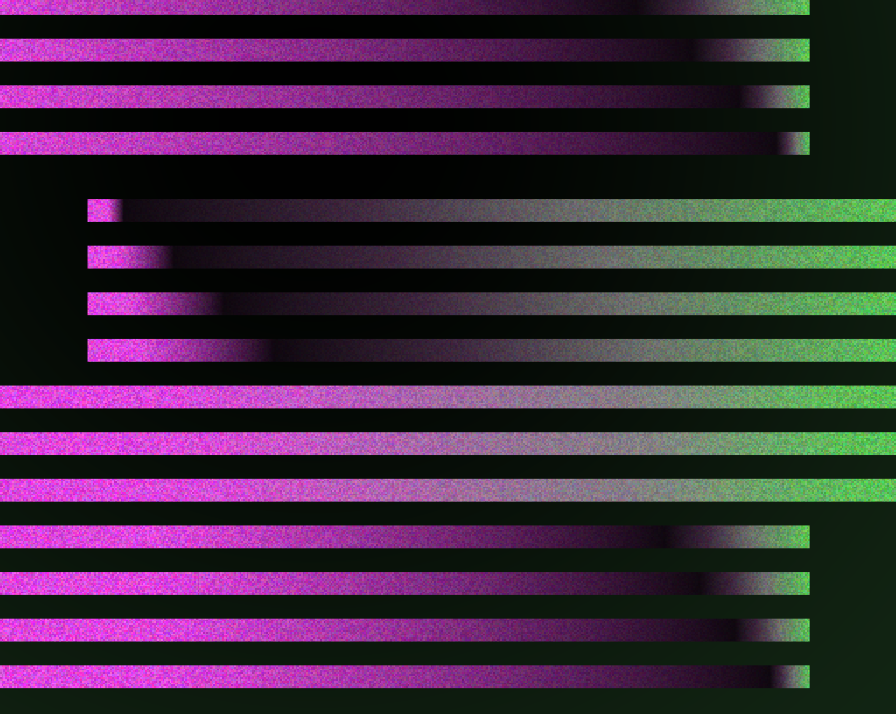
This background is drawn by a Shadertoy shader. Its source:

```glsl
// Horizontal neon bars on a near-black green field, fading magenta to dark to green.
// Each bar's row index picks its extent and the place where its colour sinks into
// the dark; a hashed colour grain roughens the bars.

const vec3 MAGENTA = vec3(0.87, 0.28, 0.87);
const vec3 DARK    = vec3(0.06, 0.03, 0.06);
const vec3 PLUM    = vec3(0.24, 0.15, 0.24);
const vec3 GREY    = vec3(0.42, 0.43, 0.42);
const vec3 GREEN   = vec3(0.36, 0.76, 0.34);

// Sine-free hash giving three values in 0..1
vec3 hash32(vec2 p) {
    vec3 q = fract(p.xyx * vec3(0.1031, 0.1030, 0.0973));
    q += dot(q, q.yxz + 33.33);
    return fract((q.xxy + q.yzz) * q.zyx);
}

// Magenta sinks to dark between start and dip, then rises to green at finish
vec3 dippedRamp(float x, float start, float dip, float finish) {
    float fall = clamp((x - start) / (dip - start), 0.0, 1.0);
    float rise = clamp((x - dip) / (finish - dip), 0.0, 1.0);
    vec3 col = mix(MAGENTA, DARK, pow(fall, 1.2));
    col = mix(col, PLUM, clamp(rise / 0.3, 0.0, 1.0));
    col = mix(col, GREY, clamp((rise - 0.3) / 0.3, 0.0, 1.0));
    return mix(col, GREEN, clamp((rise - 0.6) / 0.4, 0.0, 1.0));
}

// Magenta passes through grey to green without a dip
vec3 fullRamp(float x) {
    vec3 col = mix(MAGENTA, vec3(0.52, 0.48, 0.52), smoothstep(0.12, 0.74, x));
    return mix(col, GREEN, smoothstep(0.66, 1.0, x));
}

void mainImage(out vec4 fragColor, in vec2 fragCoord) {
    vec2 uv = fragCoord / iResolution.xy;
    uv.y = 1.0 - uv.y;
    vec2 pixel = 1.0 / iResolution.xy;

    // Background: dark pool in the upper left, green towards the lower right
    float away = length((uv - vec2(0.35, 0.17)) * vec2(1.25, 1.0));
    vec3 col = mix(vec3(0.002, 0.004, 0.002), vec3(0.07, 0.145, 0.075),
                   smoothstep(0.05, 1.25, away));

    // Row index within the upper group or the lower group
    bool upper = uv.y < 0.25;
    float firstRow = upper ? 0.0049 : 0.2948;
    float row = clamp(floor((uv.y - firstRow) / 0.0653 + 0.5), 0.0, upper ? 3.0 : 10.0);
    float offset = abs(uv.y - firstRow - row * 0.0653);

    // Extent and colour of the bar
    float left = -1.0, right = 2.0;
    vec3 bar;
    if (upper) {
        right = 0.9036;
        bar = dippedRamp(uv.x, -0.05, 0.71 + 0.0677 * row - 0.0052 * row * row, right);
    } else if (row < 3.5) {
        left = 0.0977;
        bar = dippedRamp(uv.x, 0.12 + 0.01 * row, 0.138 + 0.056 * row, 1.0);
    } else if (row < 6.5) {
        bar = fullRamp(uv.x);
    } else {
        right = 0.9036;
        bar = dippedRamp(uv.x, 0.17, 0.742 + 0.039 * (row - 7.0), right);
    }

    // Colour grain, stronger where the bar is brighter
    vec3 grain = hash32(floor(fragCoord / iResolution.y * 408.0)) - 0.5;
    bar += grain * 0.3 * max(bar.r, bar.g);

    // Smooth bar mask
    float mask = clamp((0.016 - offset) / pixel.y + 0.5, 0.0, 1.0)
               * clamp((uv.x - left) / pixel.x + 0.5, 0.0, 1.0)
               * clamp((right - uv.x) / pixel.x + 0.5, 0.0, 1.0);
    fragColor = vec4(mix(col, bar, mask), 1.0);
}
```
